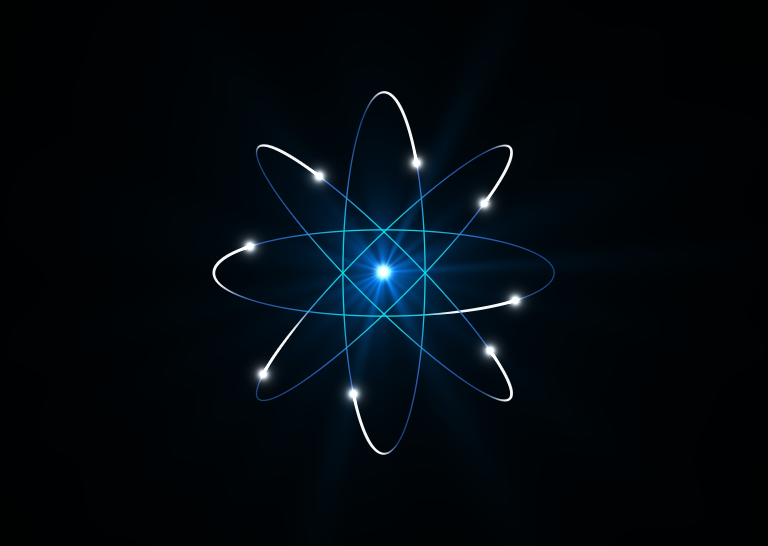
A WebGL 2 fragment shader for this background:

```glsl
#version 300 es
precision highp float;

#define CORE_RADIUS 0.0125
#define INNER_FALLOFF 0.048
#define OUTER_FALLOFF 0.23
#define ORBIT_WIDTH 0.0012
#define TRAIL_WIDTH 0.0027
#define ELECTRON_RADIUS 0.0095
#define STREAK_COUNT 44.0
#define GLOW_COLOR vec3(0.01, 0.50, 1.0)
#define HAZE_COLOR vec3(0.012, 0.57, 1.0)
#define INNER_LINE vec3(0.08, 0.86, 0.92)
#define OUTER_LINE vec3(0.20, 0.44, 0.85)

uniform vec2 u_resolution;
out vec4 fragColor;

const float TAU = 6.2831853;

// Semi-axes of the orbits, each turned 45 degrees from the last
const vec2 AXES[4] = vec2[4](
    vec2(0.3116, 0.0790), vec2(0.3257, 0.0540),
    vec2(0.3310, 0.0752), vec2(0.3257, 0.0540));

// Two electrons per orbit: head angle and signed trail span, in degrees
const vec4 TRAILS[4] = vec4[4](
    vec4(142.0, 82.0, 320.5, -42.0), vec4(-47.5, 80.0, 152.0, -40.0),
    vec4(-52.5, 84.0, 132.0, 70.0), vec4(-50.0, 66.0, 223.0, -78.0));

// Long beams: direction and width in degrees, strength
const vec3 BEAMS[10] = vec3[10](
    vec3(64.0, 4.5, 0.8), vec3(3.0, 3.0, 1.0), vec3(20.0, 5.0, 0.5),
    vec3(-12.0, 4.0, 0.35), vec3(-38.0, 5.0, 0.5), vec3(-62.0, 4.0, 0.5),
    vec3(-104.0, 4.0, 0.8), vec3(128.0, 6.0, 0.6), vec3(172.0, 6.0, 0.45),
    vec3(192.0, 5.0, 0.4));

float hash(float n) {
    return fract(sin(n * 12.9898) * 43758.5453);
}

// Value noise around the circle, repeating after count cells
float angularNoise(float turn, float count) {
    float x = fract(turn) * count;
    float cell = floor(x);
    float f = smoothstep(0.0, 1.0, x - cell);
    return mix(hash(cell + count), hash(mod(cell + 1.0, count) + count), f);
}

float stroke(float dist, float halfWidth, float pixel) {
    return clamp((halfWidth - abs(dist)) / pixel + 0.5, 0.0, 1.0);
}

float ellipseDistance(vec2 p, vec2 axes) {
    float g = length(p / axes);
    return g * (g - 1.0) / max(length(p / (axes * axes)), 1e-4);
}

float beamLight(float angle) {
    float sum = 0.0;
    for (int i = 0; i < 10; i++) {
        float delta = mod(angle - BEAMS[i].x + 180.0, 360.0) - 180.0;
        sum += BEAMS[i].z * exp(-pow(delta / BEAMS[i].y, 2.0));
    }
    return sum;
}

vec3 centralLight(vec2 p) {
    float r = length(p);
    float turn = atan(p.y, p.x) / TAU;
    float streaks = 0.6 * angularNoise(turn, STREAK_COUNT)
                  + 0.4 * angularNoise(turn, STREAK_COUNT * 0.5);
    float beams = beamLight(turn * 360.0);
    float inner = exp(-r / INNER_FALLOFF) * (0.55 + 0.9 * streaks);
    float outer = 0.25 * exp(-r / OUTER_FALLOFF)
                * (0.5 + 0.5 * streaks + 0.65 * beams);
    vec3 light = GLOW_COLOR * inner + HAZE_COLOR * outer;
    return light + 1.3 * exp(-pow(r / CORE_RADIUS, 2.0));
}

// White tail that thins and fades away from its electron
float trail(float angle, float dist, vec2 headSpan, float pixel) {
    float s = mod(sign(headSpan.y) * (angle - headSpan.x), 360.0)
            / abs(headSpan.y);
    float width = mix(TRAIL_WIDTH, ORBIT_WIDTH, smoothstep(0.3, 1.0, s));
    return stroke(dist, width, pixel) * (1.0 - smoothstep(0.6, 1.0, s));
}

float electron(vec2 p, vec2 axes, float headAngle) {
    float t = radians(headAngle);
    float d = length(p - axes * vec2(cos(t), sin(t))) / ELECTRON_RADIUS;
    return exp(-d * d) + 0.28 * exp(-0.25 * d * d);
}

void main() {
    float pixel = 1.0 / u_resolution.y;
    vec2 p = (gl_FragCoord.xy - 0.5 * u_resolution) * pixel;
    float r = length(p);
    vec3 color = centralLight(p - vec2(-0.001, 0.002));

    // Orbits, trails and electrons
    vec3 lineColor = mix(INNER_LINE, OUTER_LINE, smoothstep(0.08, 0.20, r));
    float lineAlpha = mix(0.95, 0.55, smoothstep(0.12, 0.33, r));
    float sparks = 0.0;
    for (int i = 0; i < 4; i++) {
        float tilt = float(i) * TAU / 8.0;
        float c = cos(tilt), s = sin(tilt);
        vec2 q = vec2(c * p.x + s * p.y, c * p.y - s * p.x);
        vec2 axes = AXES[i];
        float dist = ellipseDistance(q, axes);
        float angle = degrees(atan(q.y / axes.y, q.x / axes.x));
        color = mix(color, lineColor, lineAlpha * stroke(dist, ORBIT_WIDTH, pixel));
        float tails = max(trail(angle, dist, TRAILS[i].xy, pixel),
                          trail(angle, dist, TRAILS[i].zw, pixel));
        color = mix(color, vec3(0.97), tails);
        sparks += electron(q, axes, TRAILS[i].x) + electron(q, axes, TRAILS[i].z);
    }
    color += sparks;
    fragColor = vec4(clamp(color, 0.0, 1.0), 1.0);
}
```
